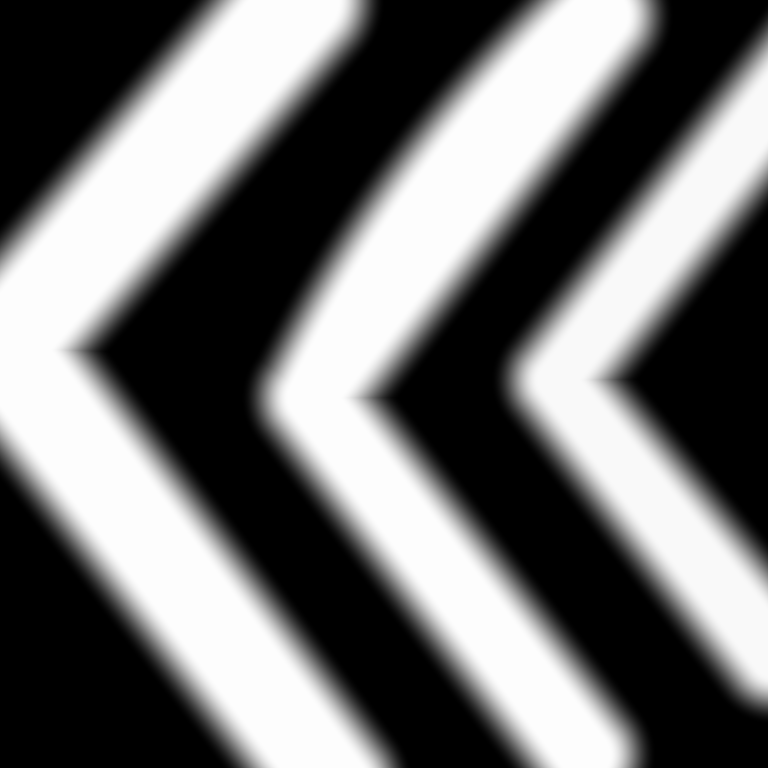
Give the GLSL for this pattern, as a WebGL 2 fragment shader.

```glsl
#version 300 es
precision highp float;

uniform vec2 u_resolution;
out vec4 fragColor;

const vec3 BACKGROUND = vec3(0.0);
const vec3 BRIGHT_WHITE = vec3(0.992);
const vec3 SOFT_WHITE = vec3(0.975);
const float EDGE_BLUR = 0.031;

// Tapered round stroke; bow swells only its left-hand side
float strokeDistance(vec2 p, vec2 start, vec2 end, vec2 radii, float bow) {
    vec2 axis = end - start;
    vec2 leftNormal = normalize(vec2(-axis.y, axis.x));
    float t = clamp(dot(p - start, axis) / dot(axis, axis), 0.0, 1.0);
    float swell = bow * 4.0 * t * (1.0 - t);
    vec2 center = start + axis * t + leftNormal * swell;
    return length(p - center) - mix(radii.x, radii.y, t) - swell;
}

// Two strokes joined at the corner; radii are corner, upper end, lower end
float chevronDistance(vec2 p, vec2 corner, vec2 upperEnd, vec2 lowerEnd, vec3 radii, float bow) {
    float upper = strokeDistance(p, corner, upperEnd, radii.xy, bow);
    float lower = strokeDistance(p, corner, lowerEnd, radii.xz, 0.0);
    return min(upper, lower);
}

// Soft coverage from a signed distance
float blurredFill(float dist, float blur) {
    return 1.0 - smoothstep(-blur, blur, dist);
}

void main() {
    vec2 p = gl_FragCoord.xy / u_resolution;

    // Three chevrons, thinning toward the right
    float left = chevronDistance(p, vec2(0.004, 0.547), vec2(0.391, 1.0),
                                 vec2(0.436, -0.022), vec3(0.078, 0.080, 0.072), 0.0);
    float middle = chevronDistance(p, vec2(0.405, 0.482), vec2(0.781, 0.980),
                                   vec2(0.762, 0.017), vec3(0.060, 0.066, 0.062), 0.014);
    float right = chevronDistance(p, vec2(0.724, 0.505), vec2(1.094, 0.980),
                                  vec2(1.009, 0.147), vec3(0.054, 0.055, 0.060), 0.0);

    // Paint over the dark ground
    vec3 color = mix(BACKGROUND, BRIGHT_WHITE, blurredFill(left, EDGE_BLUR));
    color = mix(color, BRIGHT_WHITE, blurredFill(middle, EDGE_BLUR));
    color = mix(color, SOFT_WHITE, blurredFill(right, EDGE_BLUR));
    fragColor = vec4(color, 1.0);
}
```
